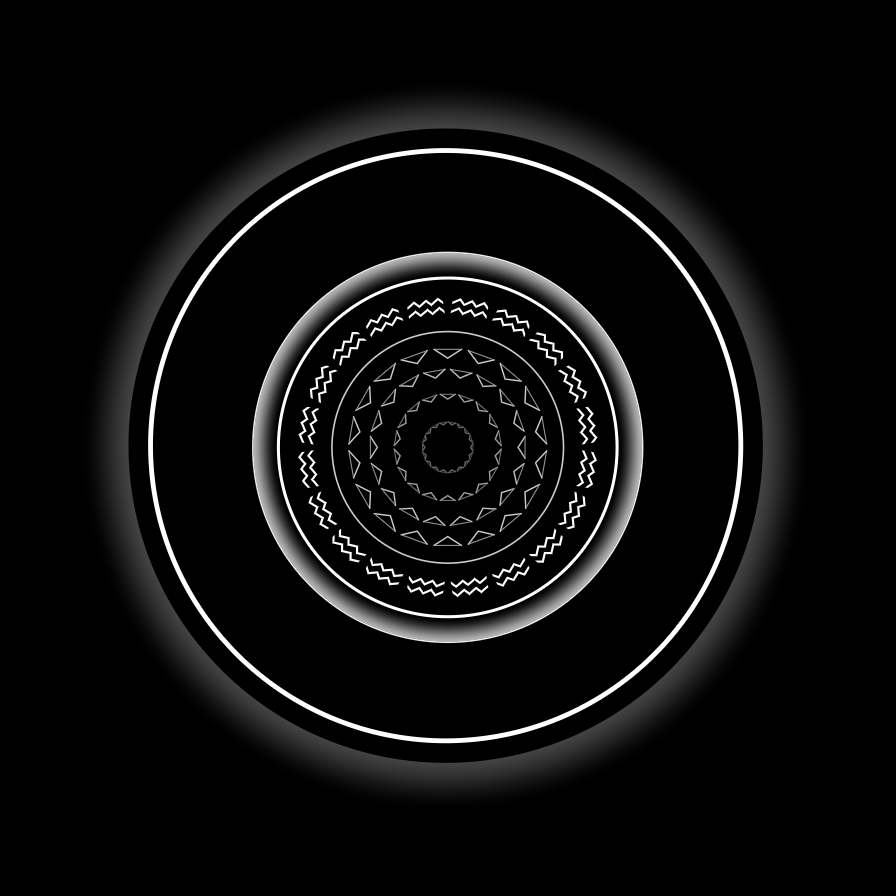
Write a WebGL 2 fragment shader that draws this background.

```glsl
#version 300 es
precision highp float;
// Concentric monochrome emblem on black: a dark disc with a soft halo, a lit
// inner bowl, a band of paired zigzags and four rings of outlined triangles.
// Everything is a distance to a circle, or to a shape folded around the centre.

#define DISC_RADIUS 0.354
#define HALO_WIDTH 0.055
#define HALO_LEVEL 0.28
#define BOWL_RADIUS 0.218
#define BOWL_LEVEL 0.75
#define ZIGZAG_COUNT 20.0
#define ZIGZAG_RADIUS 0.1575
#define TRIANGLE_COUNT 18.0
#define TRIANGLE_RINGS 4

uniform vec2 u_resolution;
out vec4 fragColor;

const float TAU = 6.2831853;
const vec2 DISC_CENTRE = vec2(0.4974, 0.5026);
const vec2 BOWL_CENTRE = vec2(0.4997, 0.5007);
float pixel;

// Antialiased coverage of a region whose signed distance is d
float fill(float d) {
    return clamp(0.5 - d / pixel, 0.0, 1.0);
}

// Coverage of a stroke, dimmed when thinner than a pixel
float stroke(float d, float halfWidth) {
    return fill(abs(d) - halfWidth) * min(1.0, 2.0 * halfWidth / pixel);
}

// Fold the plane into one sector: x runs clockwise, y points outward
vec2 foldSector(vec2 p, float count, float offset) {
    float sector = TAU / count;
    float angle = atan(p.x, p.y) / sector - offset;
    angle = (fract(angle + 0.5) - 0.5) * sector;
    return length(p) * vec2(sin(angle), cos(angle));
}

float segmentDistance(vec2 p, vec2 a, vec2 b) {
    vec2 ab = b - a;
    float t = clamp(dot(p - a, ab) / dot(ab, ab), 0.0, 1.0);
    return length(p - a - ab * t);
}

// Two parallel zigzag strokes in every sector
float zigzagBand(vec2 p) {
    const float halfLength = 0.0202;
    const float period = halfLength * 2.0 / 3.0;
    const float height = 0.0052;
    const float rise = 0.62;
    vec2 q = foldSector(p, ZIGZAG_COUNT, 0.5);
    q.y -= ZIGZAG_RADIUS;
    float phase = fract((q.x + halfLength) / period);
    bool rising = phase < rise;
    float wave = rising ? phase / rise : (1.0 - phase) / (1.0 - rise);
    float slope = height / (period * (rising ? rise : 1.0 - rise));
    float y = q.y - height * (wave - 0.5);
    float d = abs(abs(y) - 0.0051) / sqrt(1.0 + slope * slope);
    return stroke(d, 0.0012) * fill(abs(q.x) - halfLength);
}

// Rings of triangles pointing inward, staggered by half a sector
float triangleRings(vec2 p) {
    float light = 0.0;
    for (int i = 0; i < TRIANGLE_RINGS; i++) {
        float n = float(i);
        float radius = 0.1094 - 0.0211 * n - 0.002 * n * n;
        vec2 q = foldSector(p, TRIANGLE_COUNT, 0.5 * mod(n, 2.0));
        q.x = abs(q.x);
        vec2 corner = vec2(0.14 * radius, radius);
        vec2 apex = vec2(0.0, 0.91 * radius);
        float side = stroke(segmentDistance(q, corner, apex), 0.0008);
        float base = stroke(segmentDistance(q, corner, vec2(0.0, radius)), 0.0006);
        float level = 0.8 - 0.045 * n * n;
        light = max(light, level * max(side, 0.75 * base));
    }
    return light;
}

void main() {
    float size = min(u_resolution.x, u_resolution.y);
    pixel = 1.0 / size;
    vec2 uv = (gl_FragCoord.xy - 0.5 * u_resolution) / size + 0.5;
    vec2 p = uv - BOWL_CENTRE;
    float outer = length(uv - DISC_CENTRE);
    float inner = length(p);

    // Halo behind the black disc, then the bold outer ring
    float halo = 1.0 - smoothstep(-0.01, HALO_WIDTH, outer - DISC_RADIUS);
    float light = HALO_LEVEL * halo * fill(DISC_RADIUS - outer);
    light = max(light, stroke(outer - 0.3294, 0.0027));

    // Bowl lit from its rim inward
    float glow = smoothstep(-0.028, 0.003, inner - BOWL_RADIUS);
    light = max(light, BOWL_LEVEL * glow * fill(inner - BOWL_RADIUS));
    light = max(light, 0.92 * stroke(inner - BOWL_RADIUS + 0.0005, 0.0009));

    // Fine rings and ornaments
    light = max(light, stroke(inner - 0.189, 0.0017));
    light = max(light, 0.8 * stroke(inner - 0.1292, 0.0009));
    light = max(light, zigzagBand(p));
    light = max(light, triangleRings(p));

    fragColor = vec4(vec3(light), 1.0);
}
```
